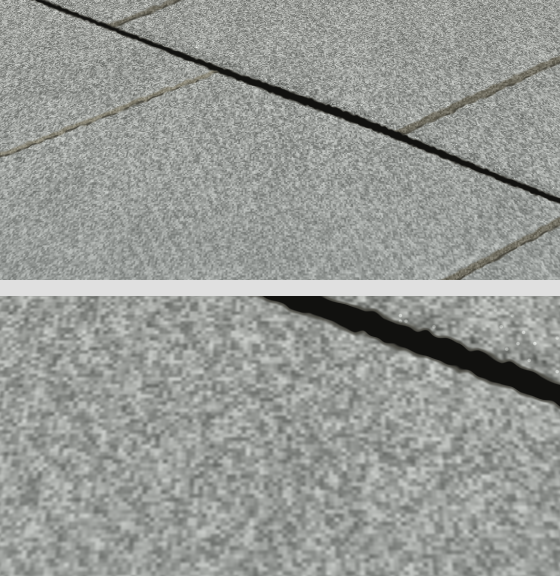
Top: the whole. Bottom: its middle third, enlarged.
A Shadertoy shader for this texture:

```glsl
// Grey concrete paving slabs seen at a low angle: one open, dark joint runs
// diagonally, with staggered sandy cross joints on either side of it.
// Joints are distances to lines; the grain is value noise in ground space.

const vec3 CONCRETE = vec3(0.607, 0.615, 0.598);
const vec3 SAND = vec3(0.47, 0.455, 0.395);
const vec3 SEAM = vec3(0.25, 0.245, 0.215);
const vec3 GAP = vec3(0.065, 0.065, 0.058);

float hash(vec2 p) {
    return fract(sin(dot(p, vec2(12.9898, 78.233))) * 43758.5453);
}

float valueNoise(vec2 p) {
    vec2 i = floor(p), f = fract(p);
    f = f * f * (3.0 - 2.0 * f);
    float low = mix(hash(i), hash(i + vec2(1, 0)), f.x);
    float high = mix(hash(i + vec2(0, 1)), hash(i + vec2(1, 1)), f.x);
    return mix(low, high, f.y);
}

float bell(float x, float centre, float width) {
    float t = (x - centre) / width;
    return exp(-t * t);
}

// 1 inside a strip of the given half width, 0 outside
float strip(float dist, float halfWidth, float blur) {
    return 1.0 - smoothstep(halfWidth - blur, halfWidth + blur, abs(dist));
}

// Height of the main joint at x, slightly bowed
float jointHeight(float x) {
    return 1.0516 - 0.385 * x + 0.011 * bell(x, 1.3, 0.33);
}

float jointHalfWidth(float x) {
    return 0.0053 + 0.006 * bell(x, 1.15, 0.4) + 0.003 * smoothstep(0.3, 1.8, x);
}

// Screen to ground plane, so that the grain shrinks with distance
vec2 toGround(vec2 p) {
    return vec2(p.x - 1.0, 2.6) / (2.6 - p.y);
}

// Fine and coarse grain plus soft stains, centred on zero
float concreteGrain(vec2 ground, float sharpness) {
    float fine = valueNoise(ground * 390.0) - 0.5;
    float coarse = valueNoise(ground * 190.0 + 31.0) - 0.5;
    float stain = valueNoise(ground * 14.0 + 7.0) - 0.5;
    return (0.27 * fine + 0.14 * coarse) * sharpness + 0.035 * stain;
}

// Sandy joint: filled strip, broken dark seam below, worn rim above
vec3 drawCrossJoint(vec3 col, vec2 p, float dist, float halfWidth, float tone,
                    float mask, float blur) {
    float rough = valueNoise(p * 75.0);
    float edge = dist + (valueNoise(p * 42.0) - 0.5) * 0.009;
    float grit = valueNoise(p * 190.0) - 0.5;
    float rim = strip(edge - halfWidth * 2.0, halfWidth * 0.7, 0.008);
    float fill = strip(edge, halfWidth, blur + 0.002);
    float seam = strip(edge + halfWidth * 0.8, 0.003, blur) * smoothstep(0.15, 0.65, rough);
    col += 0.035 * rim * mask;
    col = mix(col, SAND * tone + 0.22 * grit, fill * mask * 0.88);
    return mix(col, SEAM, seam * mask * 0.85);
}

void mainImage(out vec4 fragColor, in vec2 fragCoord) {
    vec2 p = fragCoord / iResolution.y;
    p.x *= 2.0 * iResolution.y / iResolution.x;
    float aa = 1.0 / iResolution.y;
    vec2 ground = toGround(p);

    // Slab surface, softer towards the viewer
    float sharpness = mix(0.78, 1.08, smoothstep(0.0, 0.6, p.y));
    vec3 col = CONCRETE + concreteGrain(ground, sharpness);
    col += vec3(-0.008, 0.0, 0.006) * (1.0 - p.y);

    // Signed distance to the main joint, positive on the far side
    float dist = (p.y - jointHeight(p.x)) * 0.933;
    float chips = valueNoise(p * 80.0) - 0.5;
    float ragged = dist + chips * 0.006;
    float halfWidth = jointHalfWidth(p.x);

    // Worn bevel on the far slabs, pale rim on the near ones
    float bevel = strip(dist - halfWidth - 0.014, 0.014, 0.008);
    col -= bevel * (0.045 + 0.12 * chips);
    col += 0.03 * strip(dist + halfWidth + 0.012, 0.006, 0.008);

    // Cross joints, alternating far side and near side
    for (int i = 0; i < 4; i++) {
        float row = float(i / 2), nearSide = float(i % 2);
        float startX = 0.385 + 1.025 * row + nearSide * (0.40 + 0.27 * row);
        float slope = 0.39 + 0.07 * row * (1.0 + nearSide);
        float rise = p.y - jointHeight(startX) - slope * (p.x - startX);
        float crossDist = rise / sqrt(1.0 + slope * slope);
        float side = mix(dist, -dist, nearSide);
        float tone = mix(0.86, 1.12, nearSide * (1.0 - row)) + 0.06 * hash(vec2(startX, slope));
        col = drawCrossJoint(col, p, crossDist, 0.008 + 0.005 * row, tone,
                             smoothstep(-aa, aa, side), aa);
    }

    // Sparse pale crumbs along the far edge
    vec2 cell = floor(p * 150.0);
    float crumb = step(0.975, hash(cell)) * strip(length(fract(p * 150.0) - 0.5), 0.3, 0.15);
    col += 0.2 * crumb * strip(dist - 0.03, 0.035, 0.015);

    // Open gap with a dusty lip
    col = mix(col, SEAM, strip(ragged, halfWidth + 0.003, aa + 0.001) * 0.8);
    col = mix(col, GAP, strip(ragged, halfWidth, aa));

    fragColor = vec4(clamp(col, 0.0, 1.0), 1.0);
}
```
